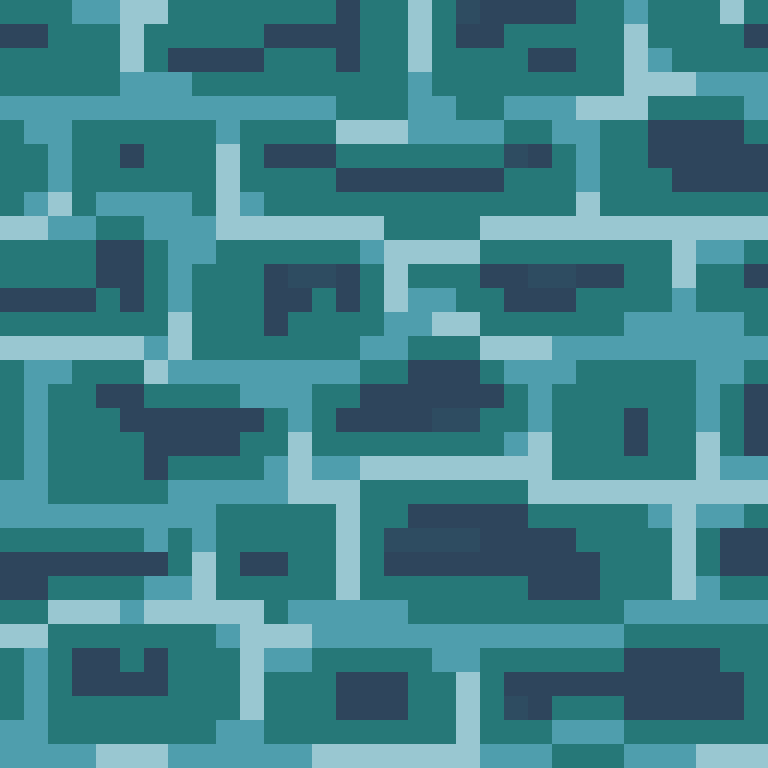
This texture is drawn by a WebGL 1 fragment shader. Its source:

```glsl
precision highp float;
uniform vec2 u_resolution;

const float GRID = 32.0;
const float ROW_HEIGHT = 5.333;
const float BRICK_WIDTH = 9.6;

const vec3 STONE = vec3(0.15, 0.47, 0.47);
const vec3 MORTAR = vec3(0.31, 0.62, 0.68);
const vec3 SHADOW = vec3(0.18, 0.27, 0.36);
const vec3 HIGHLIGHT = vec3(0.60, 0.78, 0.82);
const vec3 SHADOW_TINT = vec3(0.18, 0.30, 0.38);

float hash(vec2 p) {
  return fract(sin(dot(p, vec2(127.1, 311.7))) * 43758.5453);
}

float valueNoise(vec2 p) {
  vec2 i = floor(p);
  vec2 f = fract(p);
  f = f * f * (3.0 - 2.0 * f);
  float low = mix(hash(i), hash(i + vec2(1.0, 0.0)), f.x);
  float high = mix(hash(i + vec2(0.0, 1.0)), hash(i + 1.0), f.x);
  return mix(low, high, f.y);
}

// Bottom edge of a course, stepping up and down along x
float courseEdge(float course, float x) {
  float wobble = valueNoise(vec2(x / 6.0, course * 7.0));
  return floor(course * ROW_HEIGHT + 2.2 * wobble);
}

// Left edge of a brick, staggered on alternate courses
float jointEdge(float brick, float course) {
  float jitter = 0.55 * hash(vec2(brick + 31.0, course + 5.0));
  return floor((brick + 0.5 * mod(course, 2.0) + jitter) * BRICK_WIDTH);
}

// Ragged dark bar; depth counts cells down from the top of the brick
bool inShadow(vec2 id, float left, float right, float depth, float base) {
  if (depth < 1.0 || depth > 3.0 || base < 2.0) return false;
  float mainDepth = 1.0 + step(0.5, hash(id + 3.7));
  float insetLeft = 1.0 + floor(2.5 * hash(id + 11.3));
  float insetRight = 1.0 + floor(2.5 * hash(id + 17.9));
  bool inBar = left >= insetLeft && right >= insetRight;
  if (depth == mainDepth) return inBar;

  vec2 rowKey = id + vec2(depth * 9.1, 23.3);
  float trimLeft = insetLeft + floor(3.0 * hash(rowKey));
  float trimRight = insetRight + floor(3.0 * hash(rowKey + 4.1));
  bool inCore = left >= trimLeft && right >= trimRight;
  bool hasFeet = hash(id + 29.7) < 0.3;
  return hasFeet ? (inBar && !inCore) : inCore;
}

vec3 wallColor(vec2 cell) {
  // Find the course and the brick holding this cell
  float course = -1.0;
  for (int i = 0; i < 7; i++) {
    if (cell.y >= courseEdge(float(i), cell.x)) course = float(i);
  }
  float brick = -2.0;
  for (int i = -1; i < 5; i++) {
    if (cell.x >= jointEdge(float(i), course)) brick = float(i);
  }
  vec2 id = vec2(brick, course);

  // Whole-cell distances to the brick sides
  float base = cell.y - courseEdge(course, cell.x);
  float depth = courseEdge(course + 1.0, cell.x) - 1.0 - cell.y;
  float left = cell.x - jointEdge(brick, course) - 1.0;
  float right = jointEdge(brick + 1.0, course) - 1.0 - cell.x;

  // Mortar lines with lighter runs
  if (base < 1.0 || left < 0.0) {
    float light = valueNoise(cell * vec2(0.2, 0.4) + 13.0);
    return light > 0.57 ? HIGHLIGHT : MORTAR;
  }

  // Mortar filling the cut corners
  vec2 corner = vec2(step(left, right), step(base, depth));
  float cut = floor(2.4 * hash(id * 2.0 + corner + 41.0));
  if (min(base - 1.0, depth) < 1.0 && min(left, right) < cut) return MORTAR;

  if (inShadow(id, left, right, depth, base)) {
    float patchValue = hash(floor(cell * vec2(0.5, 1.0)) + 57.0);
    return patchValue < 0.06 ? SHADOW_TINT : SHADOW;
  }
  return STONE;
}

void main() {
  // Average four samples to smooth the block edges
  vec3 color = vec3(0.0);
  for (int j = 0; j < 2; j++) {
    for (int i = 0; i < 2; i++) {
      vec2 offset = (vec2(float(i), float(j)) - 0.5) * 0.5;
      vec2 uv = (gl_FragCoord.xy + offset) / u_resolution;
      color += wallColor(floor(uv * GRID));
    }
  }
  gl_FragColor = vec4(color * 0.25, 1.0);
}
```
